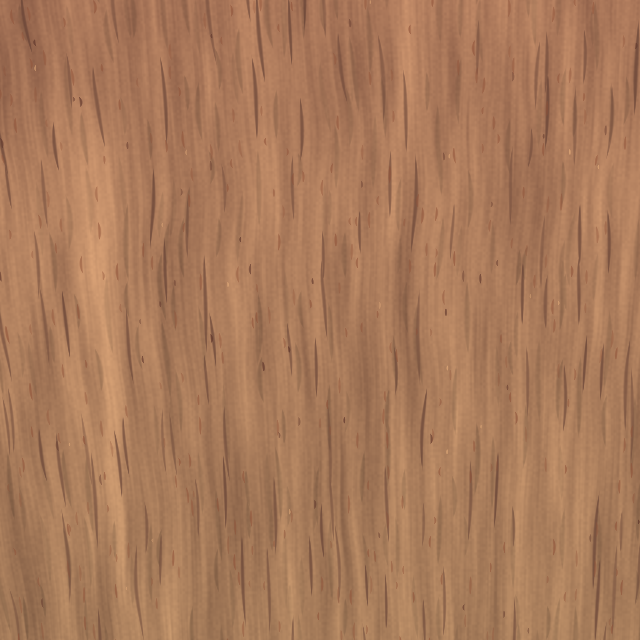
This texture is drawn by a Shadertoy shader. Its source:

```glsl
// Brown oak veneer: fine upright fibres that lean apart towards the sides.
// Stretched value noise gives the fibres; jittered cells scatter dark lens
// shaped streaks, short reddish pores and a few pale splinters over them.

float hash(vec2 p) {
    vec3 q = fract(p.xyx * 0.1031);
    q += dot(q, q.yzx + 33.33);
    return fract((q.x + q.y) * q.z);
}

float noise(vec2 p) {
    vec2 i = floor(p), f = fract(p);
    f = f * f * f * (f * (f * 6.0 - 15.0) + 10.0);
    return mix(mix(hash(i), hash(i + vec2(1, 0)), f.x),
               mix(hash(i + vec2(0, 1)), hash(i + vec2(1, 1)), f.x), f.y);
}

// Noise centred on zero, with a shifted copy to hide the lattice
float fibre(vec2 p) {
    return 0.6 * noise(p) + 0.55 * noise(p * vec2(1.63, 1.37) + 17.3) - 0.575;
}

// Strongest lens at p: one per grid cell, half size in canvas units
float lenses(vec2 p, vec2 grid, vec2 size, float share, float seed) {
    vec2 home = floor(p * grid);
    float strongest = 0.0;
    for (int j = -1; j <= 1; j++)
    for (int i = -1; i <= 1; i++) {
        vec2 cell = home + vec2(i, j);
        vec2 id = cell + 50.0 + seed;
        if (hash(id) > share) continue;
        vec2 jitter = vec2(hash(id + 71.7), hash(id + 133.1));
        vec2 d = p - (cell + jitter) / grid;
        float scale = mix(0.4, 1.0, hash(id + 211.9));
        float along = d.y / (size.y * scale);
        float lean = (hash(id + 307.3) - 0.5) * 0.08;
        float bow = size.x * (hash(id + 401.7) - 0.5) * 2.0 * along * along;
        float width = size.x * mix(0.6, 1.0, scale) * max(1.0 - along * along, 0.0);
        float across = abs(d.x - lean * d.y - bow) / max(width, 0.0001);
        float mask = smoothstep(1.3, 0.2, across) * smoothstep(1.0, 0.75, abs(along));
        strongest = max(strongest, mask * mix(0.5, 1.0, hash(id + 503.9)));
    }
    return strongest;
}

void mainImage(out vec4 fragColor, in vec2 fragCoord) {
    vec2 uv = fragCoord / iResolution.xy;

    // Grain coordinate: leaning fibres with a gentle wobble
    vec2 grain = uv;
    grain.x += (0.125 - 0.19 * uv.x) * (uv.y - 0.5);
    grain.x += 0.014 * (noise(uv * vec2(5, 4)) - 0.5);
    grain.x += 0.007 * (noise(uv * vec2(16, 10) + 9.0) - 0.5);
    vec2 g = grain + 2.0;

    // Light and dark fibres, from broad bands to hair lines
    float tone = 0.67;
    tone += 0.38 * fibre(g * vec2(9, 1.6));
    tone += 0.48 * fibre(g * vec2(34, 4.5));
    tone += 0.42 * fibre(g * vec2(75, 7));
    tone += 0.30 * fibre(g * vec2(190, 9));
    tone += 0.13 * (noise(uv * 230.0) - 0.5);

    // Pale band on the left, darker upper left corner
    float band = (grain.x - 0.157) / 0.024;
    tone += 0.34 * exp(-band * band) * smoothstep(1.0, 0.7, uv.y);
    tone -= 0.28 * smoothstep(0.4, 0.0, length(uv - vec2(0.0, 1.0)));

    vec3 wood = mix(vec3(0.52, 0.36, 0.27), vec3(0.76, 0.56, 0.41), tone);
    wood += vec3(0.014, -0.006, 0.002) * (uv.y * 2.0 - 1.0);

    // Soft shadows, then long dark streaks
    float shade = lenses(grain, vec2(34, 9), vec2(0.0055, 0.07), 0.6, 3.0);
    wood *= 1.0 - 0.13 * shade;
    float streak = lenses(grain, vec2(24, 7), vec2(0.0036, 0.085), 0.55, 211.0);
    wood = mix(wood, vec3(0.40, 0.26, 0.21), 0.72 * streak);

    // Short reddish pores, some with a dark heart
    float pore = lenses(grain, vec2(40, 22), vec2(0.0026, 0.016), 0.35, 433.0);
    wood = mix(wood, vec3(0.56, 0.32, 0.22), 0.6 * pore);
    float heart = lenses(grain, vec2(26, 18), vec2(0.0024, 0.010), 0.13, 617.0);
    wood = mix(wood, vec3(0.36, 0.20, 0.16), 0.7 * heart);

    // Rare pale splinters
    float splinter = lenses(uv, vec2(14, 14), vec2(0.0018, 0.006), 0.07, 809.0);
    wood = mix(wood, vec3(0.90, 0.68, 0.48), 0.7 * splinter);

    fragColor = vec4(clamp(wood, 0.0, 1.0), 1.0);
}
```
